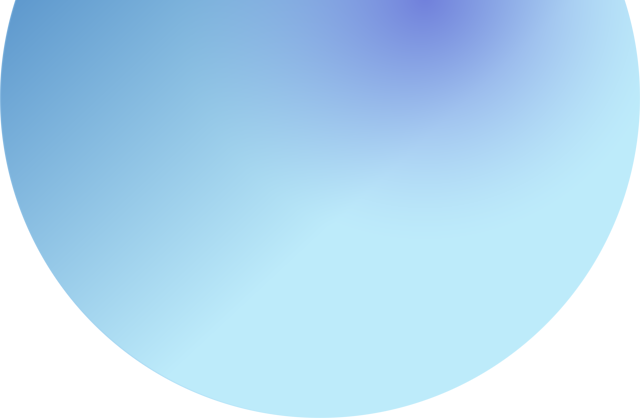
Reproduce this background procedurally as a Shadertoy shader.

```glsl
// A large pale cyan disc on white, shaded blue from the left with a violet glow at the top.
#define DISC_CENTER vec2(0.5, 0.153)
#define DISC_RADIUS 0.5
#define GLOW_CENTER vec2(0.664, -0.004)
#define GLOW_RADIUS 0.39
#define SHADE_LENGTH 0.612
#define CYAN vec3(0.742, 0.922, 0.982)
#define BLUE vec3(0.36, 0.59, 0.80)
#define VIOLET vec3(0.44, 0.50, 0.86)
#define RIM_BLUE vec3(0.58, 0.78, 0.93)

// Blue to cyan, running diagonally down from the upper left corner
vec3 diagonalShade(vec2 p) {
    float along = dot(p, normalize(vec2(0.68, 0.73)));
    return mix(BLUE, CYAN, clamp(along / SHADE_LENGTH, 0.0, 1.0));
}

// Round glow that fades softly to nothing at its radius
float glowStrength(vec2 p) {
    float t = length(p - GLOW_CENTER) / GLOW_RADIUS;
    return pow(max(1.0 - t, 0.0), 1.5);
}

void mainImage(out vec4 fragColor, in vec2 fragCoord) {
    // Width is one unit; y runs down from the top edge
    float pixel = 1.0 / iResolution.x;
    vec2 p = vec2(fragCoord.x, iResolution.y - fragCoord.y) * pixel;
    float edge = length(p - DISC_CENTER) - DISC_RADIUS;

    // Disc colours
    vec3 color = mix(diagonalShade(p), VIOLET, glowStrength(p));

    // Faint rim on the lower left
    float rim = smoothstep(-0.003, 0.0, edge) * smoothstep(0.5, 0.2, p.x);
    color = mix(color, RIM_BLUE, 0.4 * rim);

    // Smooth outline over white
    float cover = 1.0 - smoothstep(-0.75 * pixel, 0.75 * pixel, edge);
    fragColor = vec4(mix(vec3(1.0), color, cover), 1.0);
}
```
